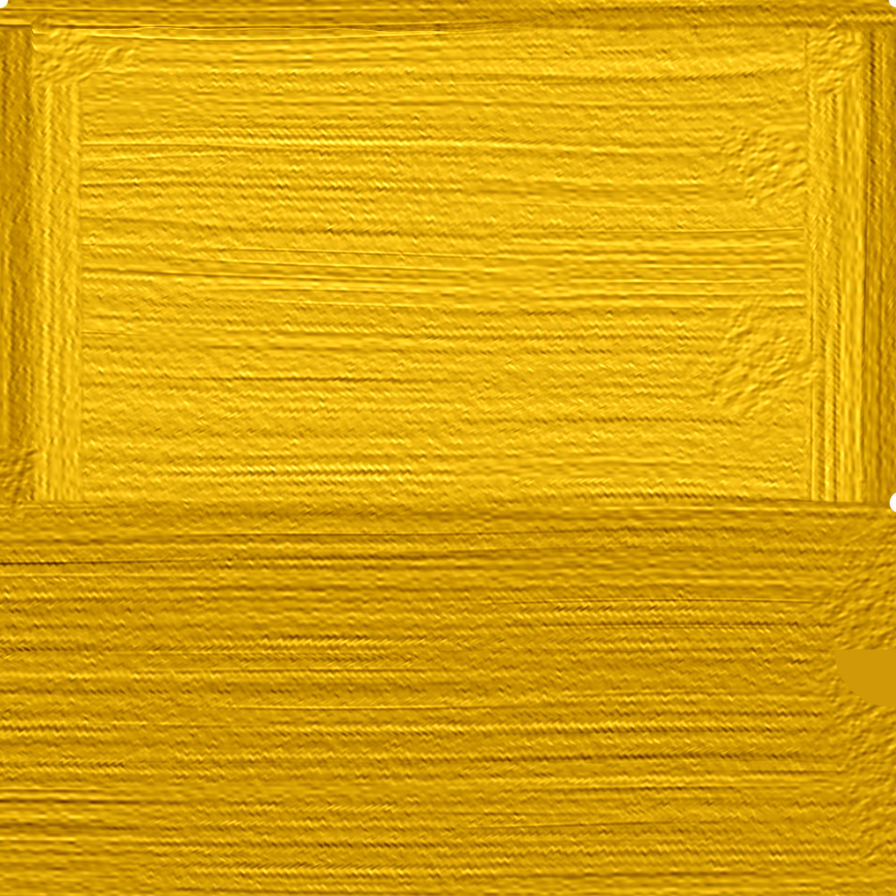
Write a Shadertoy shader that draws this texture.

```glsl
// Thick golden paint: a bright brushed panel in a darker frame above a dark brushed field.

float hash(vec2 p) {
    return fract(sin(dot(p, vec2(127.1, 311.7))) * 43758.5453);
}

float noise(vec2 p) {
    vec2 cell = floor(p);
    vec2 f = fract(p);
    f = f * f * (3.0 - 2.0 * f);
    return mix(mix(hash(cell), hash(cell + vec2(1, 0)), f.x),
               mix(hash(cell + vec2(0, 1)), hash(cell + vec2(1, 1)), f.x), f.y);
}

// Soft rectangle mask between two corners
float box(vec2 p, vec2 low, vec2 high, float soft) {
    vec2 d = max(low - p, p - high);
    return 1.0 - smoothstep(-soft, soft, max(d.x, d.y));
}

// Soft elliptical mask
float blob(vec2 p, vec2 center, vec2 radius) {
    return 1.0 - smoothstep(0.65, 1.15, length((p - center) / radius));
}

// Antialiased disc
float disc(vec2 p, vec2 center, float radius, float aa) {
    return 1.0 - smoothstep(-aa, aa, length(p - center) - radius);
}

// Long thin scratches, continuous but sparse
float grooves(vec2 p) {
    float line = abs(noise(p * vec2(2.6, 68.0)) - 0.5);
    float presence = smoothstep(0.3, 0.75, noise(p * vec2(3.0, 19.0) + 9.0));
    return presence * (1.0 - smoothstep(0.0, 0.16, line));
}

// Paint height: x runs along the stroke, y across the bristles
float bristleHeight(vec2 p) {
    float phase = 6.0 * noise(p * vec2(5.0, 120.0));
    float sway = 0.0011 * smoothstep(0.2, 0.6, noise(p * vec2(3.0, 40.0) + 4.0));
    vec2 zigzag = p + vec2(0.0, sway * sin(p.x * 750.0 + phase));
    return 0.26 * noise(p * vec2(2.5, 78.0))
         + 0.50 * noise(zigzag * vec2(2.8, 170.0))
         + 0.33 * noise(zigzag * vec2(125.0, 235.0))
         - 0.21 * grooves(p);
}

// Short dabs where the brush was lifted
float dabHeight(vec2 p) {
    vec2 q = vec2(p.x + 0.6 * p.y, p.y - 0.5 * p.x);
    return 0.42 * noise(q * vec2(62.0, 125.0)) + 0.38 * noise(q * vec2(150.0, 240.0));
}

// Raking light across the bristles
float strokeRelief(vec2 p) {
    vec2 e = vec2(0.0005, 0.0013);
    return bristleHeight(p + e) - bristleHeight(p - e);
}

float dabRelief(vec2 p) {
    vec2 e = vec2(-0.0011, 0.0014);
    return dabHeight(p + e) - dabHeight(p - e);
}

// Gentle arcs in the path of the brush
vec2 bendStroke(vec2 p, float amount) {
    float arc = sin(3.2 * p.x + 7.0 * p.y) + 1.5 * noise(p * vec2(4.0, 6.0));
    return p + vec2(0.0, amount * arc);
}

// Ochre ramp from shadow to highlight
vec3 goldRamp(float tone) {
    float lift = max(tone - 0.74, 0.0);
    return clamp(vec3(tone, tone - 0.21, 1.6 * lift * lift), 0.0, 1.0);
}

void mainImage(out vec4 fragColor, in vec2 fragCoord) {
    vec2 uv = fragCoord / iResolution.xy;
    float aa = 1.0 / min(iResolution.x, iResolution.y);
    vec2 wobble = 0.006 * (vec2(noise(uv.yy * vec2(22.0, 9.0)),
                                noise(uv.xx * vec2(16.0, 7.0) + 5.0)) - 0.5);
    vec2 p = uv + wobble;

    // Layout
    float horizon = 0.441;
    float upper = smoothstep(horizon - 0.003, horizon + 0.003, p.y);
    float panel = box(p, vec2(0.036, horizon), vec2(0.962, 0.968), 0.003);
    float topBand = smoothstep(0.965, 0.971, p.y);
    float sideFrame = upper * (1.0 - panel) * (1.0 - topBand);
    float leftStroke = box(p, vec2(0.036, horizon), vec2(0.090, 0.915), 0.004);
    float rightStroke = box(p, vec2(0.897, horizon), vec2(0.962, 0.966), 0.004);
    float upright = max(sideFrame, max(leftStroke, rightStroke));

    // Lifted brush patches with ragged rims
    vec2 ragged = uv + 0.05 * (vec2(noise(uv * 34.0), noise(uv * 45.0 + 8.0)) - 0.5);
    float dabs = blob(ragged, vec2(0.845, 0.59), vec2(0.060, 0.085));
    dabs = max(dabs, blob(ragged, vec2(0.845, 0.82), vec2(0.060, 0.05)));
    dabs = max(dabs, blob(ragged, vec2(0.08, 0.945), vec2(0.06, 0.032)));
    dabs = max(dabs, blob(ragged, vec2(0.93, 0.925), vec2(0.035, 0.05)));
    dabs = max(dabs, blob(ragged, vec2(0.015, 0.47), vec2(0.03, 0.04)));
    dabs = max(dabs, 0.8 * blob(ragged, vec2(0.98, 0.24), vec2(0.07, 0.22)));

    // Relief
    vec2 flow = bendStroke(uv, mix(0.003, 0.010, panel));
    float relief = mix(strokeRelief(flow), strokeRelief(bendStroke(uv.yx + 3.7, 0.003)), upright);
    relief = mix(relief, dabRelief(uv), dabs);
    float broad = mix(noise(flow * vec2(2.0, 30.0)), noise(uv.yx * vec2(3.0, 90.0)), upright) - 0.5;

    // Tone, with shadows along the joins between strokes
    float tone = mix(0.798, 0.920, panel) + 0.70 * relief + 0.02 * broad;
    tone -= 0.05 * topBand * smoothstep(0.008, 0.0, abs(p.y - 0.971));
    tone -= 0.02 * sideFrame;
    tone -= 0.03 * smoothstep(0.004, 0.0, abs(p.y - horizon + 0.003));
    tone -= 0.03 * panel * smoothstep(0.003, 0.0, abs(p.x - 0.091)) * step(p.y, 0.915);
    for (int i = 0; i < 2; i++) {
        float seam = 0.150 + 0.125 * float(i);
        tone -= 0.05 * smoothstep(0.002, 0.0, abs(p.y - seam));
    }
    vec3 color = goldRamp(tone);

    // Smooth half disc on the right
    float halfDisc = disc(uv, vec2(0.995, 0.275), 0.064, aa) * smoothstep(aa, -aa, uv.y - 0.275);
    color = mix(color, vec3(0.81, 0.60, 0.03), halfDisc);

    // Bare white chips at the rim
    float chips = disc(p, vec2(1.003, 0.441), 0.012, aa);
    chips = max(chips, disc(uv, vec2(0.0, 1.0), 0.009, aa));
    chips = max(chips, disc(uv, vec2(1.0, 1.0), 0.008, aa));
    fragColor = vec4(mix(color, vec3(1.0), chips), 1.0);
}
```
